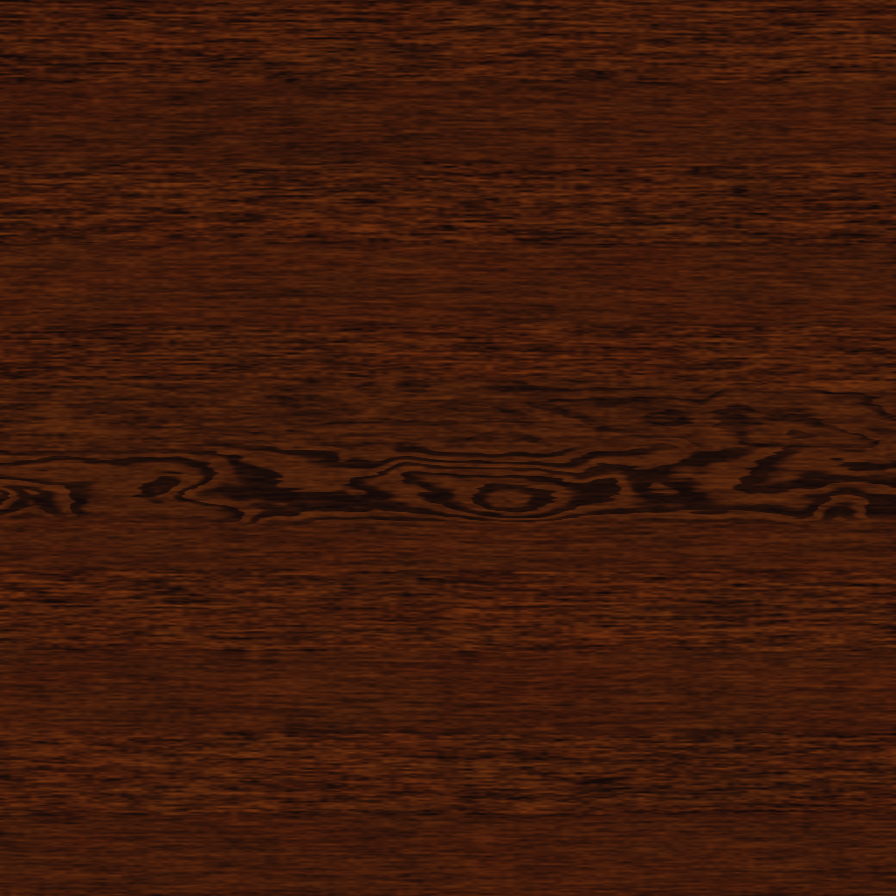
Write a Shadertoy shader that draws this texture.

```glsl
// Dark stained wood: streaked horizontal planks with a band of swirling figured grain.

const vec3 DARK_PORE = vec3(0.080, 0.037, 0.030);
const vec3 MID_BROWN = vec3(0.238, 0.099, 0.041);
const vec3 WARM_BROWN = vec3(0.385, 0.178, 0.054);
const vec3 RED_TINT = vec3(1.03, 0.93, 0.94);
const float PLANK_ROWS = 11.0;
const float SEAM_X = 0.48;
const float CALM_CONTRAST = 0.68;
const float LIVE_CONTRAST = 1.12;
const float FIGURE_HEIGHT = 0.459;   // centre of the bold figure
const float FAINT_HEIGHT = 0.533;    // centre of the faint figure above it
const float FIGURE_HALF = 0.040;

float hash(vec2 cell) {
    uvec2 q = uvec2(ivec2(cell)) * uvec2(1597334673u, 3812015801u);
    uint h = (q.x ^ q.y) * 1597334673u;
    h = (h ^ (h >> 15)) * 2246822519u;
    h ^= h >> 13;
    return float(h >> 8) / 16777216.0;
}

float noise(vec2 p) {
    vec2 i = floor(p);
    vec2 f = fract(p);
    f = f * f * (3.0 - 2.0 * f);
    float low = mix(hash(i), hash(i + vec2(1, 0)), f.x);
    float high = mix(hash(i + vec2(0, 1)), hash(i + vec2(1, 1)), f.x);
    return mix(low, high, f.y);
}

// Fine fibres in several sizes, centred on zero
float fibres(vec2 p) {
    float sum = 0.44 * (noise(p * vec2(15, 400)) - 0.5);
    sum += 0.46 * (noise(p * vec2(46, 450) + 71.0) - 0.5);
    sum += 0.10 * (noise(p * vec2(8, 150) + 33.0) - 0.5);
    sum += 0.40 * (noise(p * vec2(130, 500) + 19.0) - 0.5);
    return sum;
}

// Plank tone: x is a brightness offset, y the streak contrast
vec2 plank(vec2 p) {
    float row = floor(p.y * PLANK_ROWS);
    float live = mod(row + step(6.0, row), 2.0);
    float side = smoothstep(SEAM_X - 0.02, SEAM_X + 0.02, p.x);
    float shade = mix(hash(vec2(3.0, row)), hash(vec2(8.0, row)), side) - 0.5;
    return vec2(0.06 * shade + 0.035 * live, mix(CALM_CONTRAST, LIVE_CONTRAST, live));
}

// Thin, broken dark joint between two planks
float joint(vec2 p) {
    float y = p.y * PLANK_ROWS;
    float gap = abs(y - round(y)) / PLANK_ROWS;
    float broken = smoothstep(0.2, 0.6, noise(vec2(p.x * 9.0, round(y) * 7.0)));
    return exp(-gap / 0.0018) * broken;
}

// Growth rings as contours of stretched noise: soft on one side, crisp on the other
float growthRings(vec2 p, float centre, float rings, float width) {
    float d = (p.y - centre) / FIGURE_HALF;
    vec2 q = vec2(p.x * 5.5, d * 0.9 + centre * 90.0);
    q.x += 0.6 * (noise(q * vec2(1.5, 1.9) + 5.0) - 0.5);
    float height = rings * noise(q);
    height += rings * 0.36 * noise(q * vec2(2.6, 1.7) + 17.0);
    height += 1.6 * d * d + 0.5 * d;
    height += 0.20 * noise(p * vec2(60, 170)) + 0.26 * noise(p * vec2(45, 430));
    float phase = fract(height);
    float dark = width + 0.26 * (noise(p * vec2(9, 30) + 41.0) - 0.5);
    float rise = smoothstep(0.72 - dark, 1.06 - dark, phase);
    return rise * (1.0 - smoothstep(0.88, 1.0, phase));
}

float bandMask(vec2 p, float centre) {
    float rim = FIGURE_HALF + 0.012 * (noise(vec2(p.x * 7.0, centre * 50.0)) - 0.5);
    return 1.0 - smoothstep(rim - 0.008, rim + 0.005, abs(p.y - centre));
}

vec3 woodColour(float tone) {
    vec3 lower = mix(DARK_PORE, MID_BROWN, clamp(tone * 2.0, 0.0, 1.0));
    return mix(lower, WARM_BROWN, clamp(tone * 2.0 - 1.0, 0.0, 1.15));
}

void mainImage(out vec4 fragColor, in vec2 fragCoord) {
    vec2 uv = fragCoord / iResolution.xy;

    // Gentle bending of the grain
    vec2 p = uv;
    p.y += 0.004 * (noise(uv * vec2(5, 9)) - 0.5);
    p.y += 0.0014 * (noise(uv * vec2(22, 35) + 9.0) - 0.5);
    float grain = fibres(p);

    // Straight-grained planks
    vec2 board = plank(p);
    float cloud = noise(uv * vec2(7, 24) + 50.0) - 0.5;
    float tone = 0.515 + board.x + grain * board.y + 0.06 * cloud;
    float pores = smoothstep(0.74, 0.92, noise(p * vec2(40, 430) + 90.0));
    tone -= 0.15 * pores * board.y + 0.20 * joint(p);

    // Faint figure, stronger to the right
    float faint = bandMask(p, FAINT_HEIGHT);
    float faintRings = growthRings(p, FAINT_HEIGHT, 4.6, 0.28);
    float faintTone = 0.57 + 0.65 * grain - mix(0.20, 0.42, uv.x) * faintRings;
    tone = mix(tone, faintTone, faint * mix(0.55, 0.95, uv.x));

    // Bold figure with near-black rings
    float bold = bandMask(p, FIGURE_HEIGHT);
    float boldRings = growthRings(p, FIGURE_HEIGHT, 4.2, 0.42);
    float boldTone = mix(0.66 + 0.60 * grain, 0.08 + 0.35 * grain, 0.95 * boldRings);
    tone = mix(tone, boldTone, bold);

    // Drifting red stain outside the figured bands
    float stain = noise(p * vec2(11, 75) + 120.0) * (1.0 - max(bold, faint));
    vec3 colour = woodColour(tone) * mix(vec3(1.0), RED_TINT, stain);
    fragColor = vec4(colour, 1.0);
}
```
